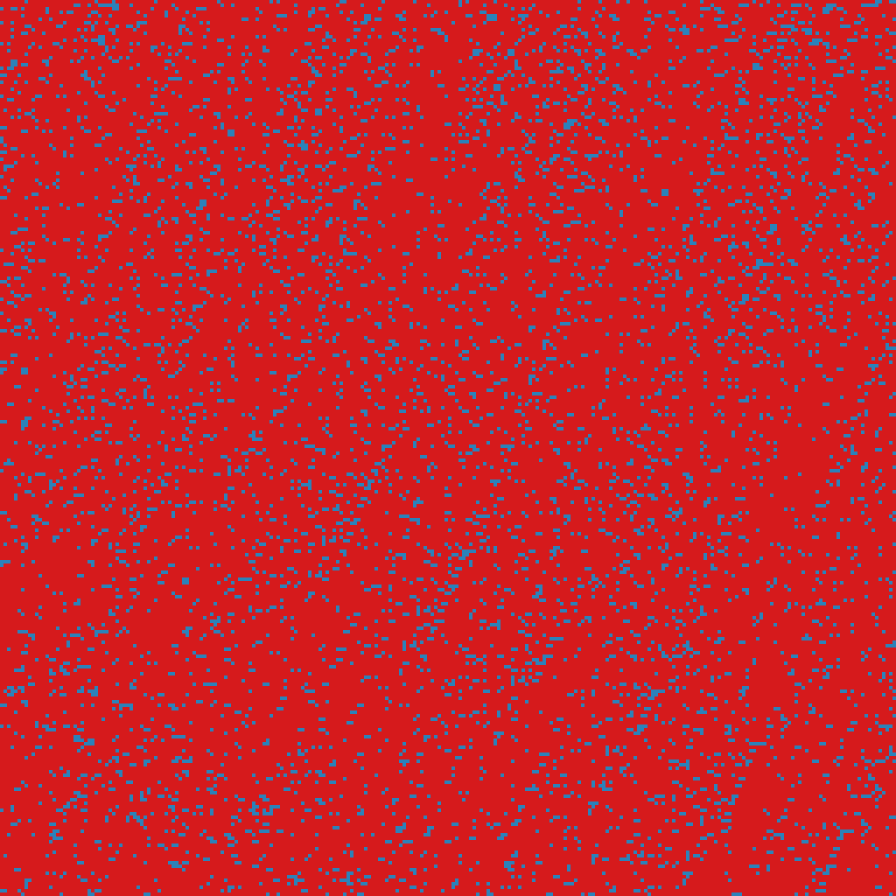
This texture is drawn by a Shadertoy shader. Its source:

```glsl
const vec3 RED = vec3(0.84, 0.10, 0.11);
const vec3 BLUE = vec3(0.17, 0.51, 0.73);
const float CELLS = 256.0;          // grid cells across the canvas
const float DENSITY_BOTTOM = 0.075;
const float DENSITY_TOP = 0.14;
const float PATCH_SCALE = 9.0;      // loose clusters across the canvas
const float PATCH_AMOUNT = 0.5;
const float SINGLE_SHARE = 0.9;
const float DASH_SHARE = 0.15;      // speckles stretched to the right

float hash(vec2 p) {
    return fract(sin(dot(p, vec2(127.1, 311.7))) * 43758.5453);
}

float valueNoise(vec2 p) {
    vec2 i = floor(p);
    vec2 f = fract(p);
    f = f * f * (3.0 - 2.0 * f);
    float low = mix(hash(i), hash(i + vec2(1.0, 0.0)), f.x);
    float high = mix(hash(i + vec2(0.0, 1.0)), hash(i + 1.0), f.x);
    return mix(low, high, f.y);
}

// 1 for a blue cell, 0 for a red one
float speckle(vec2 cell) {
    vec2 uv = cell / CELLS;
    float density = mix(DENSITY_BOTTOM, DENSITY_TOP, uv.y);
    density *= 1.0 + PATCH_AMOUNT * (valueNoise(uv * PATCH_SCALE + 20.0) - 0.5);
    float single = step(hash(cell + 0.37), density * SINGLE_SHARE);
    float dash = step(hash(cell + vec2(-0.63, 0.37)), density * DASH_SHARE);
    return max(single, dash);
}

void mainImage(out vec4 fragColor, in vec2 fragCoord) {
    float side = min(iResolution.x, iResolution.y);
    vec2 grid = fragCoord / side * CELLS;
    float pixel = CELLS / side;

    // Blend neighbouring cells over one pixel at their shared edges
    vec2 corner = floor(grid - 0.5);
    vec2 offset = grid - 0.5 - corner;
    vec2 blend = clamp((offset - 0.5) / pixel + 0.5, 0.0, 1.0);
    float low = mix(speckle(corner), speckle(corner + vec2(1.0, 0.0)), blend.x);
    float high = mix(speckle(corner + vec2(0.0, 1.0)), speckle(corner + 1.0), blend.x);

    fragColor = vec4(mix(RED, BLUE, mix(low, high, blend.y)), 1.0);
}
```
